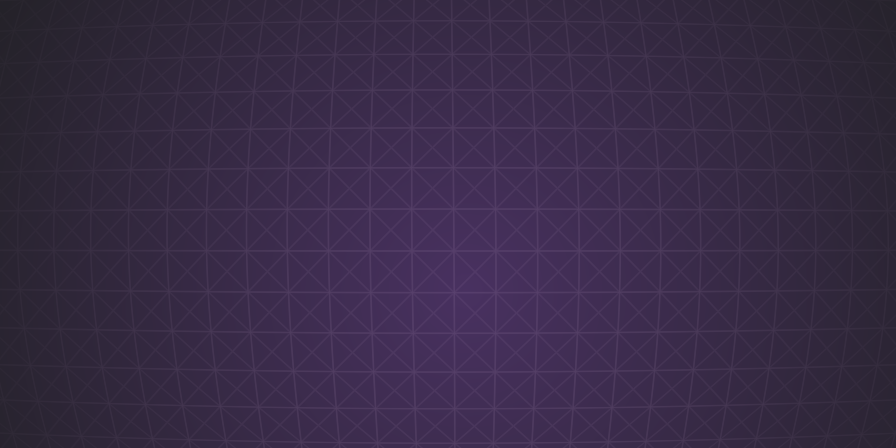
Write a Shadertoy shader that draws this background.

```glsl
// Dim violet glow behind a bulging lattice of squares crossed by diagonals.

// Glow, positions in units of canvas height
const vec2  GLOW_CENTER = vec2(1.04, 0.35);
const float GLOW_RADIUS = 1.27;
const vec3  GLOW_COLOR  = vec3(0.285, 0.192, 0.378);
const vec3  EDGE_COLOR  = vec3(0.135, 0.130, 0.150);

// Lattice
const vec2  BULGE_CENTER  = vec2(1.0, 0.466);
const vec2  BULGE_AMOUNT  = vec2(0.065, 0.42);
const vec2  LATTICE_SHIFT = vec2(-0.14, 0.28);
const float CELL_SIZE     = 0.09375;
const float LEAN          = 0.007;

// Lines
const vec3  LINE_COLOR       = vec3(0.72, 0.60, 0.75);
const float LINE_WIDTH       = 0.0032;
const float STRAIGHT_OPACITY = 0.125;
const float DIAGONAL_OPACITY = 0.085;

// Distance to the nearest whole number
vec2 distanceToInteger(vec2 v) {
    return abs(fract(v + 0.5) - 0.5);
}

// Antialiased coverage of a thin line, given the distance to its axis
float lineCoverage(float dist, float pixel) {
    float halfWidth = 0.5 * LINE_WIDTH;
    return 1.0 - smoothstep(halfWidth - 0.5 * pixel, halfWidth + 0.75 * pixel, dist);
}

void mainImage(out vec4 fragColor, in vec2 fragCoord) {
    float pixel = 1.0 / iResolution.y;
    vec2 pos = fragCoord * pixel;
    // Keep the layout centred at other aspect ratios
    pos.x += 1.0 - 0.5 * iResolution.x * pixel;

    // Background glow
    float glow = clamp(1.0 - length(pos - GLOW_CENTER) / GLOW_RADIUS, 0.0, 1.0);
    vec3 color = mix(EDGE_COLOR, GLOW_COLOR, glow);

    // Bulged lattice coordinates, one unit per cell
    vec2 p = pos - BULGE_CENTER;
    p.x += LEAN * p.y;
    float bulge = 1.0 + dot(BULGE_AMOUNT, p * p);
    vec2 cell = p * bulge / CELL_SIZE + LATTICE_SHIFT;
    float localSize = CELL_SIZE / bulge;

    // Square sides and both diagonals of each cell
    vec2 sides = distanceToInteger(cell) * localSize;
    vec2 diagonals = distanceToInteger(vec2(cell.x + cell.y, cell.x - cell.y))
                   * localSize * inversesqrt(2.0);
    float straight = lineCoverage(min(sides.x, sides.y), pixel);
    float diagonal = lineCoverage(min(diagonals.x, diagonals.y), pixel);

    // Lines fade along with the glow
    float fade = mix(0.2, 1.0, smoothstep(0.0, 0.8, glow));
    float opacity = max(straight * STRAIGHT_OPACITY, diagonal * DIAGONAL_OPACITY)
                  + 0.03 * straight * diagonal;
    color = mix(color, LINE_COLOR, opacity * fade);

    fragColor = vec4(color, 1.0);
}
```
